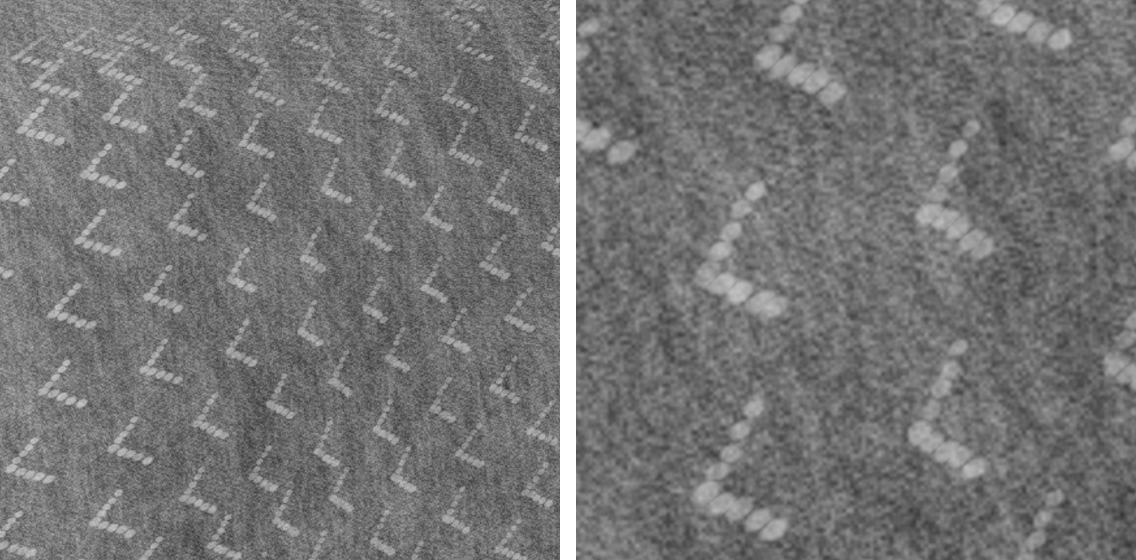
Left: the whole. Right: its middle third, enlarged.
Give the GLSL for this texture, as a WebGL 1 fragment shader.

```glsl
precision highp float;
// Draped grey melange knit with warped rows of pale stitched chevrons.

uniform vec2 u_resolution;

float hash(vec2 p) {
  return fract(sin(dot(p, vec2(127.1, 311.7))) * 43758.5453);
}

float noise(vec2 p) {
  vec2 i = floor(p), f = fract(p);
  f = f * f * (3.0 - 2.0 * f);
  return mix(mix(hash(i), hash(i + vec2(1.0, 0.0)), f.x),
             mix(hash(i + vec2(0.0, 1.0)), hash(i + 1.0), f.x), f.y);
}

// Corner of the chevron in column u, row v: a lattice bent by the drape.
vec2 chevronCorner(float u, float v) {
  float bend = -0.0063 - 0.0016 * v + 0.00035 * v * v;
  float zigzag = 0.02 * mod(v, 2.0) - 0.01;
  float x = 0.552 - 0.0189 * v - 0.0056 * v * v + zigzag
          + u * (0.12 + u * (bend + 0.0012 * u));
  float y = 0.542 - v * (0.126 + v * (0.0039 - 0.0008 * v))
          + u * (0.035 + 0.0026 * v - 0.0003 * v * v);
  return vec2(x, y);
}

float stitch(vec2 d, vec2 radius) {
  d.y -= 0.3 * d.x;
  return 1.0 - smoothstep(0.55, 1.2, length(d / radius));
}

// Two arms of stitches opening to the right.
float chevron(vec2 d, vec2 corner, float seed) {
  float left = 1.0 - smoothstep(0.05, 0.6, corner.x);
  float top = smoothstep(0.5, 0.8, corner.y);
  float right = smoothstep(0.7, 0.9, corner.x);
  float gathered = smoothstep(0.78, 0.95, corner.y);
  float width = 0.031 + max(0.036 * left, max(0.018 * top, 0.010 * right));
  float height = 0.050 - 0.022 * gathered;
  float lean = 0.023 + 0.019 * left + 0.014 * right * (1.0 - top);
  vec2 size = vec2(0.0082 + 0.0034 * left, 0.0066 + 0.0010 * left);
  size.y *= 1.0 - 0.35 * gathered;
  float upperFade = mix(0.8, 1.0, left) * (1.0 - 0.45 * gathered);
  float cover = 0.0;
  for (int k = 0; k < 5; k++) {
    float t = float(k) / 4.0;
    vec2 jitter = 0.003 * (vec2(hash(vec2(seed, t)), hash(vec2(t, seed))) - 0.5);
    float wear = 0.78 + 0.22 * hash(vec2(seed + 3.0, t));
    float lower = stitch(d - vec2(width, -0.021) * t - jitter, size);
    float upper = stitch(d - vec2(lean, height) * t + jitter, size * vec2(0.86, 0.95) * (1.0 - 0.15 * t));
    cover = max(cover, wear * max(lower, upper * upperFade));
  }
  return cover * mix(0.82, 1.0, left) * (1.0 - 0.15 * gathered);
}

void main() {
  vec2 p = gl_FragCoord.xy / u_resolution.y;
  float topFold = smoothstep(0.68, 1.0, p.y);

  // Broad light from the left and over the upper fold
  float shade = 0.415 + 0.085 * (1.0 - smoothstep(0.0, 0.5, p.x));
  shade += 0.065 * topFold * (1.0 - 0.5 * smoothstep(0.6, 1.0, p.x));
  shade -= 0.05 * smoothstep(0.75, 1.0, p.y) * (1.0 - smoothstep(0.05, 0.25, p.x));
  shade += 0.025 * smoothstep(0.4, 0.0, p.y) * smoothstep(0.4, 0.7, p.x);
  shade += 0.06 * (noise(p * 6.0 + 3.0) - 0.5);

  // Melange streaks, upright below and slanting above
  vec2 grain = vec2(p.x + 0.3 * p.y * p.y, p.y);
  shade += 0.065 * (noise(grain * vec2(28.0, 9.0)) - 0.5);
  shade += 0.085 * (noise(grain * vec2(75.0, 22.0) + 9.0) - 0.5);
  shade += 0.075 * (noise(grain * vec2(180.0, 50.0) + 21.0) - 0.5);

  // Fine knit loops and fibre speckle
  vec2 warped = p + 0.006 * vec2(noise(p * 24.0), noise(p * 24.0 + 40.0));
  float courses = sin(dot(warped, vec2(270.0, 800.0)));
  float wales = sin(dot(warped, vec2(820.0, -210.0)));
  shade += 0.016 * courses + 0.022 * wales * courses;
  shade += 0.15 * (noise(p * 240.0) - 0.5) + 0.13 * (noise(p * 430.0 + 7.0) - 0.5);

  // Small ripples where the cloth gathers
  float ripple = sin(430.0 * (p.y + 0.3 * p.x - 0.2 * p.x * p.x) + 5.0 * noise(p * 14.0));
  shade += 0.045 * topFold * ripple * noise(p * 20.0 + 5.0);

  // Chevrons
  float thread = 0.0;
  for (int row = -5; row < 9; row++) {
    for (int column = -5; column < 9; column++) {
      vec2 cell = vec2(float(column), float(row));
      vec2 corner = chevronCorner(cell.x, cell.y);
      corner += 0.008 * (vec2(hash(cell + 20.0), hash(cell + 50.0)) - 0.5);
      vec2 d = p - corner;
      if (abs(d.x - 0.03) < 0.06 && abs(d.y - 0.015) < 0.06) {
        thread = max(thread, chevron(d, corner, hash(cell + 80.0) * 10.0));
      }
    }
  }
  float yarn = 0.72 + 0.45 * (shade - 0.45);
  shade = mix(shade, yarn, thread);

  gl_FragColor = vec4(vec3(shade) + vec3(-0.001, 0.0, 0.003), 1.0);
}
```
